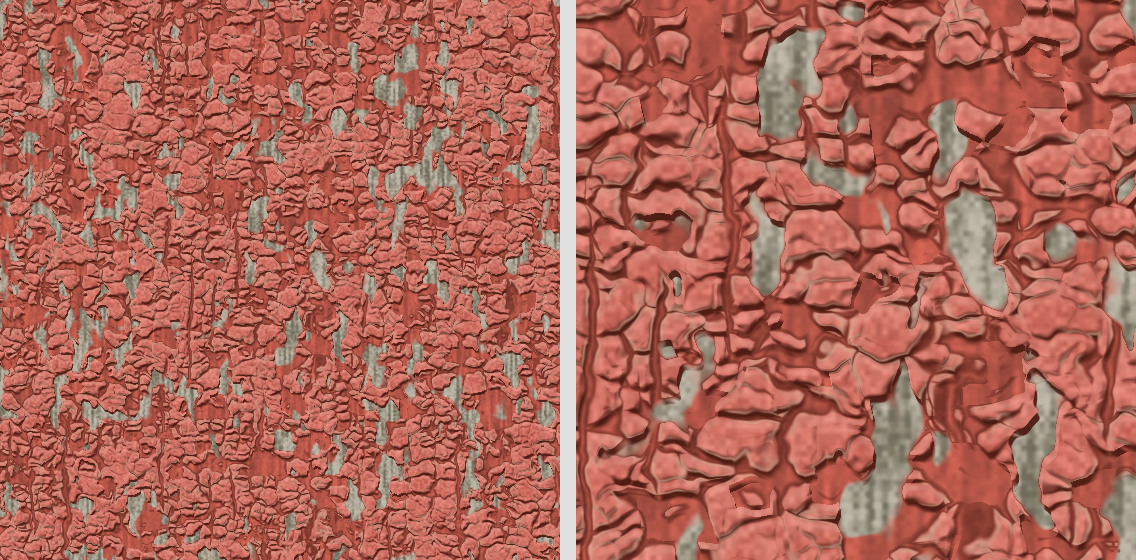
Left, the full canvas; right, a detail of the centre.
This texture is drawn by a Shadertoy shader. Its source:

```glsl
const vec3 PAINT = vec3(0.80, 0.41, 0.36);
const vec3 PALE_PAINT = vec3(0.89, 0.59, 0.54);
const vec3 UNDERCOAT = vec3(0.72, 0.34, 0.285);
const vec3 SHADOW = vec3(0.29, 0.10, 0.065);
const vec3 RIM = vec3(0.79, 0.62, 0.53);
const vec3 WOOD = vec3(0.71, 0.68, 0.62);
const vec3 WOOD_DARK = vec3(0.47, 0.45, 0.38);
const vec2 CHIPS = vec2(22.0, 33.0);       // large chips across and up
const vec2 FLAKES = vec2(40.0, 58.0);      // small flakes across and up
const vec2 JITTER = vec2(0.50, 0.75);
const vec2 LIGHT = vec2(-0.0014, 0.0040);  // step towards the light
const float ROUNDING = 0.64;               // reach of a chip from its centre
const float SEAMS = 17.0;                  // long upright cracks

vec2 hash2(vec2 p) {
    vec3 q = fract(p.xyx * vec3(0.1031, 0.1030, 0.0973));
    q += dot(q, q.yzx + 33.33);
    return fract((q.xx + q.yz) * q.zy);
}

float noise(vec2 p) {
    vec2 i = floor(p), f = fract(p);
    f = f * f * (3.0 - 2.0 * f);
    vec2 e = vec2(0.0, 1.0);
    return mix(mix(hash2(i).x, hash2(i + e.yx).x, f.x),
               mix(hash2(i + e).x, hash2(i + e.yy).x, f.x), f.y);
}

// Ragged displacement that roughens every outline
vec2 ragged(vec2 p) {
    return p + 0.003 * sin(p.yx * vec2(47.0, 39.0) + 2.0 * sin(p * 23.0))
             + 0.011 * (vec2(noise(p * 62.0), noise(p * 62.0 + 40.0)) - 0.5)
             + 0.004 * (vec2(noise(p * 150.0), noise(p * 150.0 + 80.0)) - 0.5);
}

// Cells stacked in shifted columns: x = rounded depth, y = random id
vec2 cells(vec2 p) {
    float nearest = 9.0, second = 9.0, id = 0.0;
    vec2 a = vec2(0.0), b = vec2(1.0);
    for (int i = -1; i <= 1; i++) {
        float column = floor(p.x) + float(i);
        float shift = hash2(vec2(column, 71.0)).x;
        for (int j = -1; j <= 1; j++) {
            float row = floor(p.y + shift) + float(j);
            vec2 h = hash2(vec2(column, row));
            vec2 r = vec2(column, row - shift) + 0.5 + (h - 0.5) * JITTER - p;
            float d = dot(r, r);
            if (d < nearest) {
                second = nearest; b = a;
                nearest = d; a = r; id = fract(h.x * 7.3 + h.y * 5.1);
            } else if (d < second) {
                second = d; b = r;
            }
        }
    }
    float border = 0.5 * (second - nearest) / max(length(b - a), 0.001);
    return vec2(min(border, ROUNDING - sqrt(nearest)), id);
}

// Small upright patches where the wood lies bare
float bareWood(vec2 q) {
    float n = 0.6 * noise(q * vec2(38.0, 19.0) + 5.0) + 0.4 * noise(q * vec2(80.0, 50.0));
    return smoothstep(0.64, 0.72, n);
}

// Signed depth inside the paint film; negative in cracks and lost chips
float film(vec2 p) {
    vec2 q = ragged(p);
    vec2 chip = cells(q * CHIPS);
    vec2 flake = cells(q * FLAKES + 17.0);
    float wear = noise(p * vec2(15.0, 11.0) + 3.0);

    // Cracks open and close along their length
    float crack = mix(-0.09, 0.10, noise(p * vec2(34.0, 26.0) + 30.0)) + 0.10 * (wear - 0.4);
    float depth = chip.x - crack;
    float fineCrack = mix(-0.17, 0.10, noise(p * vec2(21.0, 17.0) + 60.0));
    depth = min(depth, flake.x * 0.6 - fineCrack);

    float loss = smoothstep(0.45, 0.8, wear);
    depth -= 0.30 * step(chip.y, 0.02 + 0.12 * loss);
    depth -= 0.25 * step(flake.y, 0.05 + 0.15 * loss);

    // Broken seams along the grain
    float lane = q.x * SEAMS + 0.5 * sin(p.x * 17.0) + 0.10 * sin(p.y * 9.0);
    float open = noise(vec2(floor(lane) * 7.0, p.y * 9.0));
    float seam = abs(fract(lane) - 0.5) * CHIPS.x / SEAMS;
    depth = min(depth, seam + mix(0.30, -0.09, smoothstep(0.35, 0.75, open)));

    return depth - 0.42 * bareWood(q);
}

float dome(float depth) {
    return smoothstep(-0.05, 0.15, depth);
}

void mainImage(out vec4 fragColor, in vec2 fragCoord) {
    vec2 p = fragCoord / iResolution.y;
    float depth = film(p);
    float relief = dome(depth) - dome(film(p + LIGHT));
    float cover = smoothstep(-0.03, 0.03, depth);
    float bare = bareWood(ragged(p));
    float grain = noise(p * 290.0);
    float streak = noise(p * vec2(230.0, 30.0));
    float blotch = noise(p * vec2(60.0, 85.0));

    // Wood and undercoat beneath the top paint
    vec3 wood = mix(WOOD_DARK, WOOD, smoothstep(0.1, 0.75, 0.7 * streak + 0.3 * grain));
    vec3 under = mix(UNDERCOAT * (0.84 + 0.28 * streak), wood, bare);
    vec3 coat = mix(PAINT, PALE_PAINT, 0.45 * blotch + 0.45 * grain - 0.26);
    vec3 colour = mix(under, coat, cover);

    // Narrow crevices, shaded lower sides and lit upper edges
    float crevice = (1.0 - cover) * smoothstep(-0.12, -0.01, depth);
    colour = mix(colour, SHADOW, 0.5 * crevice * (1.0 - 0.6 * bare));
    colour = mix(colour, SHADOW, clamp(-1.3 * relief, 0.0, 0.92));
    colour = mix(colour, PALE_PAINT, 0.6 * cover * clamp(relief, 0.0, 1.0));

    // Curled, weathered lips of the chips
    float lip = smoothstep(0.05, 0.0, abs(depth - 0.03));
    colour = mix(colour, RIM, 0.65 * lip * smoothstep(0.3, 0.7, noise(p * 70.0 + 9.0)));

    colour *= 0.91 + 0.13 * grain + 0.05 * streak;
    fragColor = vec4(colour, 1.0);
}
```
